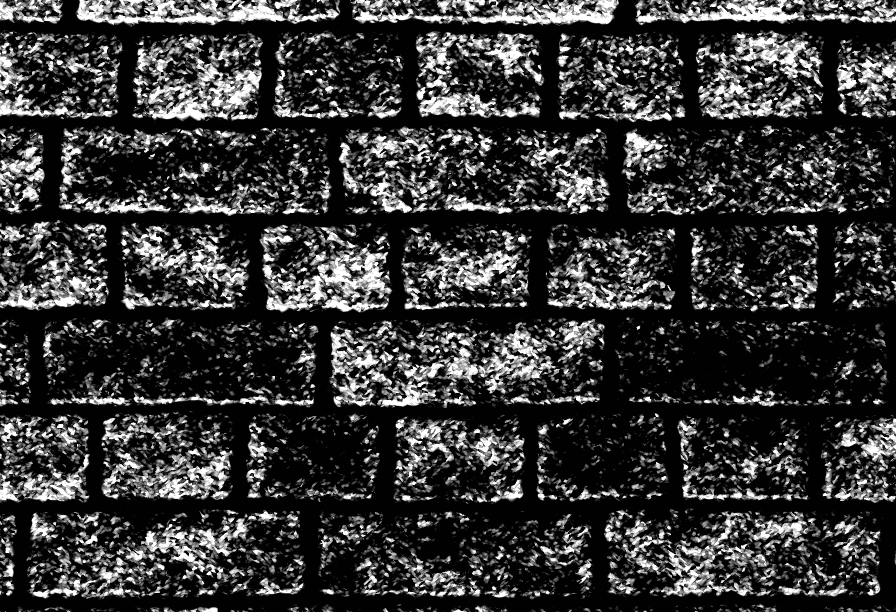
Write a Shadertoy shader that draws this texture.

```glsl
const float ROW_PITCH = 0.1563;
const float ROW_BASE = 0.017;
const float LONG_PITCH = 0.4645;
const float PITCH_DRIFT = -0.003;     // change of brick length per row
const float LONG_OFFSET = 0.072;
const float SHORT_OFFSET = 0.184;
const float OFFSET_DRIFT = 0.0128;    // sideways slip per row
const float MIDDLE_ROW = 3.0;
const vec2 JOINT = vec2(0.028, 0.021);
const float CORNER = 0.012;
const float EDGE_SOFTNESS = 0.004;
const float EDGE_CHIPS = 0.010;
const float GRAIN_SCALE = 185.0;
const float CONTRAST = 3.0;
const float BASE_TONE = 0.17;
const float HOLLOW_SHARE = 0.16;      // fraction of bricks with a dark face
const float MEAN_DISTANCE = 0.46;     // average of the cell distance
const vec3 SOOT = vec3(0.005);
const vec3 CHALK = vec3(1.0);

vec2 hash2(vec2 p) {
    vec3 q = fract(p.xyx * vec3(0.1031, 0.1030, 0.0973));
    q += dot(q, q.yzx + 33.33);
    return fract((q.xx + q.yz) * q.zy);
}

// Distance to the nearest scattered cell centre, and that cell's random value
vec2 cells(vec2 p) {
    vec2 base = floor(p), f = p - base;
    vec2 nearest = vec2(4.0, 0.0);
    for (int y = -1; y <= 1; y++) {
        for (int x = -1; x <= 1; x++) {
            vec2 cell = vec2(x, y);
            vec2 jitter = hash2(base + cell + 200.0);
            vec2 delta = cell + jitter - f;
            float d = dot(delta, delta);
            if (d < nearest.x) nearest = vec2(d, fract(jitter.x * 37.0 + jitter.y * 59.0));
        }
    }
    return vec2(sqrt(nearest.x), nearest.y);
}

// Centred random crumb, highest in its middle
float crumb(vec2 p) {
    vec2 c = cells(p);
    return c.y - 0.5 + 0.35 * (MEAN_DISTANCE - c.x);
}

float roundBox(vec2 p, vec2 halfSize, float radius) {
    vec2 q = abs(p) - halfSize + radius;
    return length(max(q, 0.0)) + min(max(q.x, q.y), 0.0) - radius;
}

// Slow bends of the courses and joints
vec2 bend(vec2 p) {
    return vec2(0.0025 * sin(31.0 * p.y + 4.0 * p.x) + 0.0012 * sin(83.0 * p.y + 17.0 * p.x),
                0.0022 * sin(9.0 * p.x + 6.0 * p.y) + 0.0012 * sin(47.0 * p.x + 11.0 * p.y));
}

// Layered crumbs, stretched slightly along the course
float grain(vec2 p) {
    vec2 q = p + 0.004 * sin(p.yx * vec2(71.0, 57.0)) + 0.0012 * sin(p.yx * vec2(313.0, 287.0));
    q *= vec2(0.85, 1.1);
    return 0.45 * crumb(q * GRAIN_SCALE)
         + 0.33 * crumb(q * GRAIN_SCALE * 0.55 + 17.0)
         + 0.22 * crumb(q * GRAIN_SCALE * 0.24 + 41.0);
}

void mainImage(out vec4 fragColor, in vec2 fragCoord) {
    vec2 p = fragCoord / iResolution.y;
    vec2 wall = p + bend(p);

    // Alternate courses of long and short bricks
    float rowCoord = (wall.y - ROW_BASE) / ROW_PITCH;
    float row = floor(rowCoord);
    float isShort = mod(row, 2.0);
    float drift = row - MIDDLE_ROW;
    float pitch = (LONG_PITCH + PITCH_DRIFT * drift) * mix(1.0, 0.5, isShort);
    float offset = mix(LONG_OFFSET, SHORT_OFFSET, isShort) + OFFSET_DRIFT * drift;
    float column = (wall.x - offset) / pitch;
    vec2 id = vec2(floor(column), row) + 20.0;
    vec2 size = vec2(pitch, ROW_PITCH);
    vec2 seed = hash2(id);
    vec2 wear = hash2(id + 61.0);

    // Chipped outline
    vec2 local = (fract(vec2(column, rowCoord)) - 0.5) * size + (seed - 0.5) * vec2(0.006, 0.003);
    vec2 halfSize = 0.5 * (size - JOINT);
    float dist = roundBox(local, halfSize, CORNER);
    dist += EDGE_CHIPS * (cells(p * 55.0).x - MEAN_DISTANCE);
    float face = smoothstep(0.5 * EDGE_SOFTNESS, -0.5 * EDGE_SOFTNESS, dist);

    // Uneven chalk over each face
    vec2 spot = p + seed * 3.0;
    float patches = 0.26 * (cells(spot * 14.0).x - MEAN_DISTANCE)
                  + 0.06 * sin(19.0 * spot.x + 3.0 * sin(23.0 * spot.y))
                  + 0.05 * sin(41.0 * spot.y - 13.0 * spot.x);
    float brickTone = 0.14 * (wear.x - 0.5) + 0.10 * (p.y - 0.5) - 0.05 * (p.x - 0.73);
    float hollow = step(wear.y, HOLLOW_SHARE) * smoothstep(0.004, 0.035, -dist + 0.12 * patches);
    float topShade = smoothstep(0.6, 1.0, local.y / halfSize.y);

    // Broken bright lip below, fainter rim at the left
    float lipHeight = local.y + halfSize.y - 0.005 - 0.002 * sin(60.0 * p.x + 9.0 * seed.x);
    float lip = smoothstep(0.006, 0.001, abs(lipHeight)) * mix(0.08, 0.30, seed.y);
    float rim = smoothstep(0.007, 0.001, abs(local.x + halfSize.x - 0.006)) * 0.10;
    float relief = patches + brickTone + lip + rim - 0.20 * hollow - 0.08 * topShade;

    // Four samples smooth the crumb edges
    float chalk = 0.0;
    for (int i = 0; i < 4; i++) {
        vec2 shift = (vec2(i % 2, i / 2) - 0.5) * 0.5 / iResolution.y;
        chalk += 0.25 * clamp(BASE_TONE + CONTRAST * (relief + grain(p + shift)), 0.0, 1.0);
    }
    fragColor = vec4(mix(SOOT, CHALK, chalk * face), 1.0);
}
```
